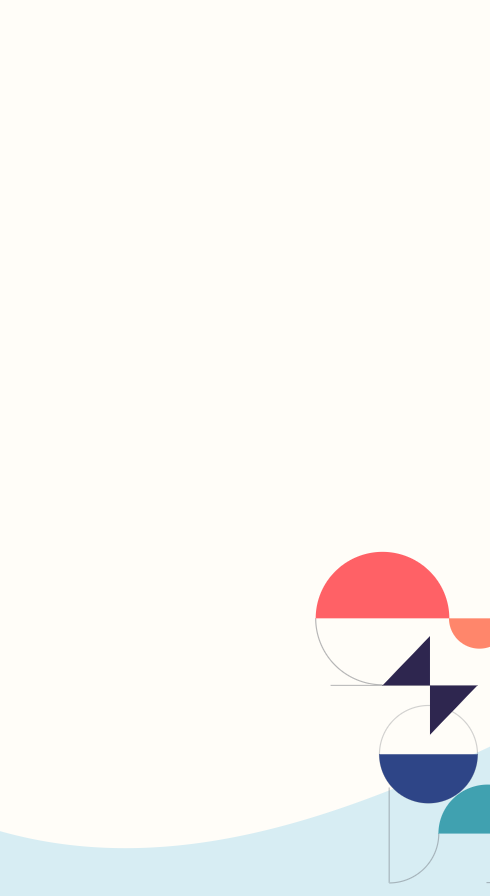
A Shadertoy shader for this background:

```glsl
// Cream backdrop with a pale blue wave along the bottom and a stack of
// half discs, triangles and hairline arcs in the lower right corner.
// Every shape is a signed distance, blended over the last with soft edges.

// Design grid: all positions below are in these units, y upwards.
const vec2 GRID = vec2(418.0, 768.0);

const vec3 CREAM  = vec3(1.0, 0.992, 0.972);
const vec3 WATER  = vec3(0.843, 0.929, 0.953);
const vec3 CORAL  = vec3(1.0, 0.38, 0.40);
const vec3 ORANGE = vec3(1.0, 0.525, 0.42);
const vec3 PLUM   = vec3(0.18, 0.15, 0.31);
const vec3 NAVY   = vec3(0.18, 0.27, 0.53);
const vec3 TEAL   = vec3(0.25, 0.63, 0.69);
const vec3 INK    = vec3(0.36, 0.37, 0.40);

// Coverage of the inside of a distance field, one pixel soft.
float fill(float d, float pixel) {
    return clamp(0.5 - d / pixel, 0.0, 1.0);
}

// Coverage of a thin outline, exact even when thinner than a pixel.
float stroke(float d, float width, float pixel) {
    return fill(d - 0.5 * width, pixel) - fill(d + 0.5 * width, pixel);
}

float circle(vec2 p, vec2 center, float radius) {
    return length(p - center) - radius;
}

// side = 1 keeps the upper half, side = -1 the lower half.
float halfDisc(vec2 p, vec2 center, float radius, float side) {
    return max(circle(p, center, radius), -side * (p.y - center.y));
}

// Quarter of a circle outline in the quadrant given by two signs.
float quarterArc(vec2 p, vec2 center, float radius, vec2 quadrant, float pixel) {
    vec2 q = (p - center) * quadrant;
    return stroke(length(q) - radius, 1.0, pixel) * fill(-min(q.x, q.y), pixel);
}

// Right triangle with its corner at the origin and legs along the axes.
float rightTriangle(vec2 q, vec2 legs) {
    float slope = (q.x / legs.x + q.y / legs.y - 1.0) * legs.x * legs.y / length(legs);
    return max(max(-q.x, -q.y), slope);
}

// Hairline along x from start to end; swap p for a vertical one.
float hairline(vec2 p, float start, float end, float level, float pixel) {
    return stroke(p.y - level, 1.0, pixel) * fill(max(start - p.x, p.x - end), pixel);
}

// Distance to the cubic wave crest, corrected for its slope.
float wave(vec2 p) {
    float x = p.x - 107.0;
    float height = 41.0 + x * x * (0.00118 - 0.0000009 * x);
    float slope = x * (0.00236 - 0.0000027 * x);
    return (p.y - height) / sqrt(1.0 + slope * slope);
}

void mainImage(out vec4 fragColor, in vec2 fragCoord) {
    vec2 p = fragCoord / iResolution.xy * GRID;
    float pixel = GRID.y / iResolution.y;

    // Background and water
    vec3 color = mix(CREAM, WATER, fill(wave(p), pixel));

    // Hairlines
    vec2 bowl = vec2(326.3, 238.0);
    vec2 ball = vec2(365.5, 121.5);
    vec2 quarter = vec2(332.0, 53.5);
    float lines = quarterArc(p, bowl, 57.0, vec2(-1.0), pixel) * 0.45;
    lines = max(lines, hairline(p, 282.0, 367.0, 180.5, pixel) * 0.4);
    lines = max(lines, stroke(circle(p, ball, 41.8), 1.0, pixel) * 0.28);
    lines = max(lines, quarterArc(p, quarter, 42.3, vec2(1.0, -1.0), pixel) * 0.4);
    lines = max(lines, hairline(p.yx, 11.2, 93.0, quarter.x, pixel) * 0.4);
    lines = max(lines, hairline(p, 415.0, 420.0, 11.5, pixel) * 0.4);
    color = mix(color, INK, lines);

    // Half discs
    color = mix(color, CORAL, fill(halfDisc(p, bowl, 57.0, 1.0), pixel));
    color = mix(color, ORANGE, fill(halfDisc(p, vec2(409.0, 238.0), 26.0, -1.0), pixel));
    color = mix(color, TEAL, fill(halfDisc(p, vec2(416.0, 53.5), 42.0, 1.0), pixel));
    color = mix(color, NAVY, fill(halfDisc(p, ball, 42.0, -1.0), pixel));

    // Two triangles, mirrored through their shared corner
    for (float side = -1.0; side <= 1.0; side += 2.0) {
        vec2 q = (p - vec2(366.8, 180.5)) * vec2(side, -side);
        color = mix(color, PLUM, fill(rightTriangle(q, vec2(40.5, 42.3)), pixel));
    }

    fragColor = vec4(color, 1.0);
}
```
